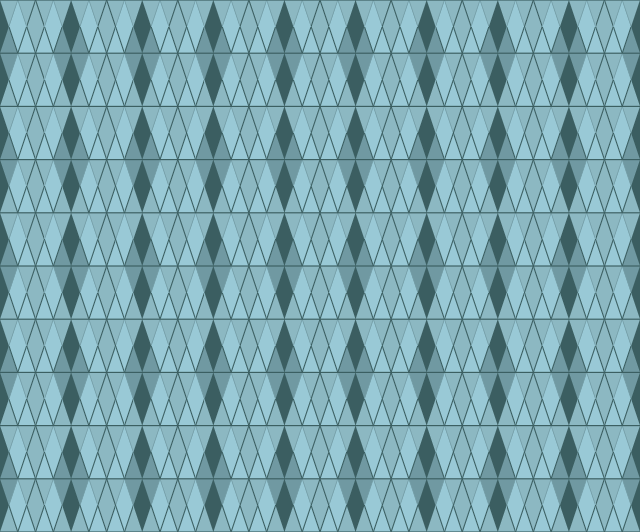
Reproduce this pattern procedurally as a Shadertoy shader.

```glsl
// Harlequin lattice of tall diamonds: 9 columns by 5 row pairs, in slate and pale blue.
// Each row is a set of crossing diagonals; the nearest diamond is found by rounding,
// and the triangles left between diamonds are coloured by column and row line.

// Antialiased coverage of a stroke, from distance, half width and pixel size.
float stroke(float dist, float halfWidth, float pixel) {
    return clamp((halfWidth - dist) / pixel + 0.5, 0.0, 1.0)
         - clamp((-halfWidth - dist) / pixel + 0.5, 0.0, 1.0);
}

void mainImage(out vec4 fragColor, in vec2 fragCoord) {
    vec3 dark  = vec3(0.23, 0.37, 0.38);
    vec3 shade = vec3(0.44, 0.60, 0.635);
    vec3 muted = vec3(0.55, 0.72, 0.76);
    vec3 light = vec3(0.60, 0.79, 0.84);

    // Lattice coordinates: four diamonds per column, rows counted from the top
    vec2 uv = fragCoord / iResolution.xy;
    vec2 grid = vec2(uv.x, 1.0 - uv.y) * vec2(36.0, 10.0);
    vec2 cell = vec2(iResolution.x / iResolution.y / 36.0, 0.1);
    float pixel = 1.0 / iResolution.y;
    float v = fract(grid.y);
    bool lowerHalf = v > 0.5;

    // Signed distance to the nearest diamond, in canvas heights
    float nearest = floor(grid.x + 0.5);
    float halfSpan = 0.5 - abs(v - 0.5);
    float slant = cell.x * cell.y / length(cell);
    float edge = (abs(grid.x - nearest) - halfSpan) * slant;

    // Diamonds: dark, light, muted, light
    int diamond = int(nearest) % 4;
    vec3 diamondColor = diamond == 0 ? dark : diamond == 2 ? muted : light;

    // Triangles: shaded beside the dark diamonds on every other row line
    int gap = int(floor(grid.x)) % 4;
    bool outer = gap == 0 || gap == 3;
    bool oddLine = int(floor(grid.y + 0.5)) % 2 == 1;
    vec3 triangleColor = outer ? (oddLine ? shade : muted)
                               : (lowerHalf ? light : muted);

    vec3 color = mix(diamondColor, triangleColor, clamp(edge / pixel + 0.5, 0.0, 1.0));

    // Diagonals: faint on the upper edges of the light diamonds, none on the dark ones
    bool faint = diamond % 2 == 1 && !lowerHalf;
    float diagonal = stroke(abs(edge), faint ? 0.0007 : 0.001, pixel);
    if (diamond != 0) color = mix(color, faint ? shade : dark, diagonal);

    // Horizontal row lines
    float rowDist = min(v, 1.0 - v) * cell.y;
    color = mix(color, dark, stroke(rowDist, 0.0011, pixel));

    fragColor = vec4(color, 1.0);
}
```
